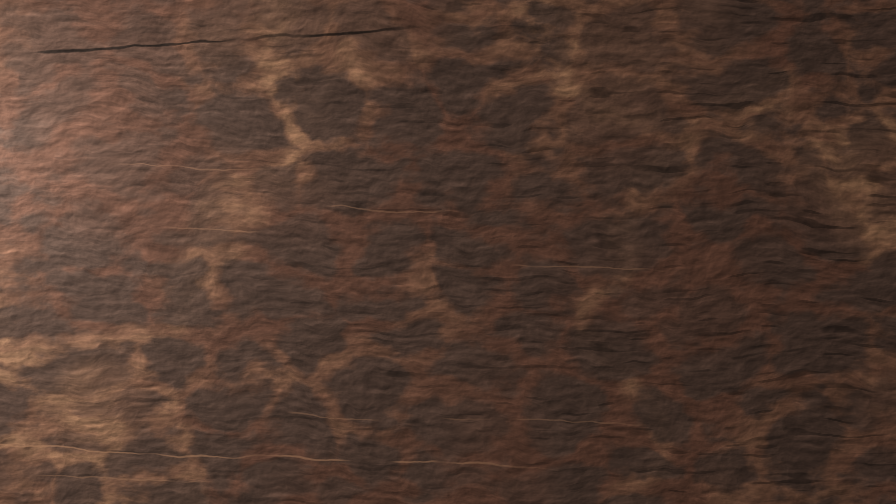
Reproduce this texture procedurally as a WebGL 1 fragment shader.

```glsl
precision highp float;
// Dark weathered burl: grey-brown patches, golden veins, fine grain, light from the left.
uniform vec2 u_resolution;

#define PATCH_COLOR vec3(0.226, 0.168, 0.140)
#define RED_COLOR vec3(0.288, 0.188, 0.145)
#define GOLD_COLOR vec3(0.435, 0.312, 0.228)
#define SHEEN_COLOR vec3(0.190, 0.182, 0.172)
#define PATCH_SCALE vec2(6.0, 8.2)
#define WARP 0.18
#define RELIEF 1.6
#define RELIEF_STEP 0.004
#define GRAIN 0.15
#define LIGHT_BASE 0.97
#define LIGHT_GLOW 0.60

float hash21(vec2 p) {
  vec3 q = fract(vec3(p.xyx) * 0.1031);
  q += dot(q, q.yzx + 33.33);
  return fract((q.x + q.y) * q.z);
}

vec2 hash22(vec2 p) {
  return vec2(hash21(p), hash21(p + 57.3));
}

float noise(vec2 p) {
  vec2 i = floor(p), f = fract(p);
  f = f * f * (3.0 - 2.0 * f);
  vec2 e = vec2(0.0, 1.0);
  return mix(mix(hash21(i), hash21(i + e.yx), f.x),
             mix(hash21(i + e.xy), hash21(i + e.yy), f.x), f.y);
}

float fbm(vec2 p) {
  float sum = 0.0, amp = 0.5;
  for (int i = 0; i < 5; i++) {
    sum += amp * noise(p);
    p = mat2(1.6, 1.2, -1.2, 1.6) * p + 7.1;
    amp *= 0.5;
  }
  return sum;
}

// Distance-like value: zero on cell borders, growing towards cell centres
float cellDepth(vec2 p) {
  vec2 cell = floor(p);
  float near = 9.0, second = 9.0;
  for (int y = -1; y <= 1; y++) {
    for (int x = -1; x <= 1; x++) {
      vec2 c = cell + vec2(float(x), float(y));
      float d = length(c + hash22(c) - p);
      second = min(second, max(near, d));
      near = min(near, d);
    }
  }
  return second - near;
}

// Wrinkles, flaky ridges, horizontal fibres and small bumps
float height(vec2 p) {
  float wrinkles = fbm(p * vec2(26.0, 46.0));
  float flakes = 1.0 - abs(2.0 * fbm(p * vec2(13.0, 21.0) + 31.0) - 1.0);
  float fibres = noise(p * vec2(22.0, 125.0));
  float bumps = noise(p * vec2(75.0, 120.0) + 9.0);
  return 0.55 * wrinkles + 0.42 * flakes + GRAIN * (fibres + 0.6 * bumps);
}

// Thin wavering line from a to b, uneven in width and strength
float stroke(vec2 p, vec2 a, vec2 b, float width) {
  float t = (p.x - a.x) / (b.x - a.x);
  float y = mix(a.y, b.y, t) + 0.025 * (fbm(vec2(p.x * 9.0, a.y * 40.0)) - 0.5);
  float w = width * (0.2 + noise(vec2(p.x * 30.0, a.y * 90.0)));
  float ends = smoothstep(0.0, 0.1, t) * (1.0 - smoothstep(0.8, 1.0, t));
  float worn = smoothstep(0.05, 0.5, noise(vec2(p.x * 17.0, a.y * 70.0)));
  return ends * worn * (1.0 - smoothstep(0.3 * w, w + 0.7 / u_resolution.y, abs(p.y - y)));
}

void main() {
  vec2 p = gl_FragCoord.xy / u_resolution.y;
  vec2 uv = gl_FragCoord.xy / u_resolution;
  vec2 q = p + WARP * (vec2(fbm(p * 4.0), fbm(p * 4.0 + 17.0)) - 0.5);

  // Ragged patches of uneven strength, and veins that run between them
  float ragged = fbm(p * vec2(18.0, 32.0)) - 0.5;
  float depth = cellDepth(q * PATCH_SCALE) + 0.95 * ragged;
  float patches = smoothstep(0.0, 0.34, depth) * mix(0.6, 1.0, smoothstep(0.3, 0.65, noise(p * 5.0)));
  float band = 1.0 - smoothstep(0.0, 0.065, abs(fbm(q * 1.5 + 3.7) - 0.5 + 0.05 * ragged));
  float veins = (1.0 - patches) * smoothstep(0.4, 0.8, noise(q * 4.5 + 11.0));
  float gold = 0.6 * band * (1.0 - 0.85 * patches) + 0.42 * veins;
  gold *= 0.1 + 1.6 * fbm(q * vec2(20.0, 55.0));

  vec3 color = mix(RED_COLOR, PATCH_COLOR, 0.95 * patches);
  color = mix(color, GOLD_COLOR, clamp(gold, 0.0, 1.0));
  color *= 0.76 + 0.48 * fbm(mix(p, q, 0.5) * vec2(32.0, 110.0));

  // Relief lit from the upper left, then dark pores
  vec2 surface = mix(p, q, 0.4);
  vec2 toLight = RELIEF_STEP * vec2(-0.75, 0.65);
  float slope = height(surface) - height(surface + toLight);
  color *= 1.0 + clamp(RELIEF * slope, -0.5, 0.65);
  float pores = smoothstep(0.76, 0.9, noise(surface * vec2(15.0, 130.0) + 5.0));
  color *= 1.0 - 0.28 * pores * (0.3 + 0.7 * uv.x);

  // Pale scratches, one long scratch and one dark crack
  float scratches = stroke(p, vec2(-0.15, 0.125), vec2(1.15, 0.068), 0.0022);
  for (int i = 0; i < 7; i++) {
    vec2 a = hash22(vec2(float(i) * 3.1, 8.0)) * vec2(1.5, 0.7);
    vec2 b = a + vec2(0.15 + 0.3 * hash21(a * 91.0), -0.015);
    scratches = max(scratches, 0.6 * stroke(p, a, b, 0.0016));
  }
  color = mix(color, GOLD_COLOR * 1.15, 0.65 * scratches);
  float crack = stroke(p, vec2(0.02, 0.89), vec2(0.88, 0.948), 0.0036);
  color *= 1.0 - 0.65 * crack;

  // Falling light and a greyish sheen at the left
  float glow = exp(-3.1 * length((uv - vec2(0.0, 0.7)) * vec2(1.2, 0.6)));
  color *= LIGHT_BASE - 0.10 * uv.x + LIGHT_GLOW * glow;
  color += SHEEN_COLOR * glow * (0.9 + 1.5 * slope);
  gl_FragColor = vec4(clamp(color, 0.0, 1.0), 1.0);
}
```
